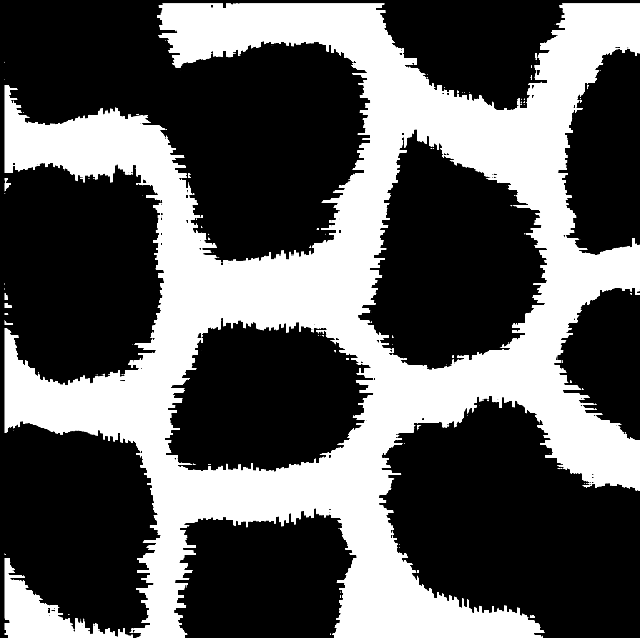
Give the GLSL for this pattern, as a WebGL 1 fragment shader.

```glsl
precision highp float;
uniform vec2 u_resolution;

float hash(vec2 p) {
  return fract(sin(dot(p, vec2(127.1, 311.7))) * 43758.5453);
}

float noise(vec2 p) {
  vec2 i = floor(p), f = fract(p);
  f = f * f * (3.0 - 2.0 * f);
  float low = mix(hash(i), hash(i + vec2(1.0, 0.0)), f.x);
  float high = mix(hash(i + vec2(0.0, 1.0)), hash(i + 1.0), f.x);
  return mix(low, high, f.y);
}

// Jittered centre of a spot; every second column is raised by half a cell
vec2 spotCentre(vec2 id) {
  vec2 jitter = vec2(hash(id + 3.7), hash(id + 19.3)) - 0.5;
  return id + 0.5 + vec2(0.0, 0.5 * mod(id.x, 2.0)) + 0.44 * jitter;
}

// Rounded distance to the border of the enclosing cell
float spotDepth(vec2 p) {
  vec2 base = floor(p), nearestId = base, nearest = vec2(9.0);
  for (int j = -2; j <= 2; j++) {
    for (int i = -2; i <= 2; i++) {
      vec2 id = base + vec2(float(i), float(j));
      vec2 offset = spotCentre(id) - p;
      if (dot(offset, offset) < dot(nearest, nearest)) {
        nearest = offset;
        nearestId = id;
      }
    }
  }

  float sum = 0.0;
  for (int j = -2; j <= 2; j++) {
    for (int i = -2; i <= 2; i++) {
      vec2 id = nearestId + vec2(float(i), float(j));
      vec2 offset = spotCentre(id) - p;
      vec2 across = offset - nearest;
      if (dot(across, across) > 0.001) {
        float border = 0.5 * dot(offset + nearest, normalize(across));
        // A few neighbouring spots grow together
        border += 0.25 * step(0.89, hash(id + nearestId + 51.0));
        sum += exp(-16.0 * border);
      }
    }
  }
  return -log(sum) / 16.0;
}

// Thin streaks along the axes: mostly short, now and then long
vec2 fringe(vec2 uv) {
  vec2 thread = floor(uv * 255.0);
  float row = 2.0 * noise(vec2(uv.x * 14.0, thread.y * 7.0)) - 1.0;
  float column = 2.0 * noise(vec2(thread.x * 7.0 + 400.0, uv.y * 14.0)) - 1.0;
  vec2 shift = vec2(row, column);
  return shift * vec2(0.006, 0.004) + pow(shift, vec2(2.0)) * shift * vec2(0.012, 0.007);
}

void main() {
  vec2 uv = gl_FragCoord.xy / u_resolution;
  vec2 pixel = 1.0 / u_resolution;

  // Uneven outlines: broad bends, small lumps, then fringes
  vec2 bend = vec2(noise(uv * 7.0), noise(uv * 7.0 + 31.0)) - 0.5;
  vec2 lump = vec2(noise(uv * 24.0 + 9.0), noise(uv * 24.0 + 67.0)) - 0.5;
  vec2 warped = uv + 0.05 * bend + 0.018 * lump + fringe(uv);

  float depth = spotDepth(warped * vec2(3.4, 2.7) + vec2(0.1, -0.15));
  float inset = 0.1 + 0.06 * (noise(uv * 5.0 + 13.0) - 0.5);
  float soft = 1.1 * pixel.y;
  float white = 1.0 - smoothstep(-soft, soft, depth - inset);

  // Narrow dark margin at the left and the top
  white *= smoothstep(-0.5, 0.5, (uv.x - 0.007) / pixel.x);
  white *= smoothstep(-0.5, 0.5, (0.995 - uv.y) / pixel.y);

  gl_FragColor = vec4(vec3(white), 1.0);
}
```
